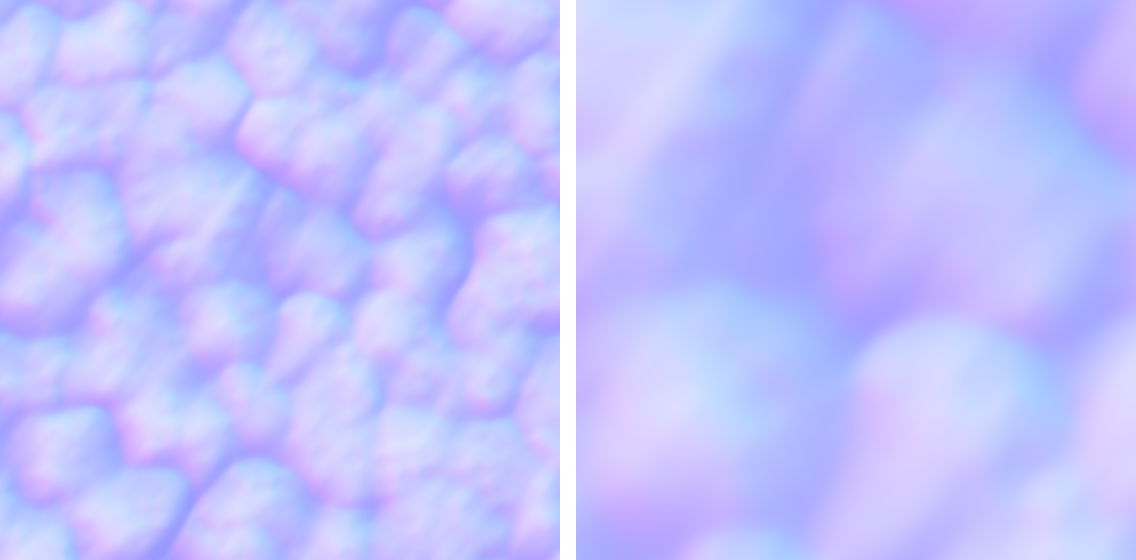
Left: the whole. Right: its middle third, enlarged.
Write a WebGL 2 fragment shader that draws this texture map.

```glsl
#version 300 es
precision highp float;

uniform vec2 u_resolution;
out vec4 fragColor;

vec3 hash3(vec2 cell) {
    vec3 q = fract(cell.xyx * vec3(0.1031, 0.1030, 0.0973));
    q += dot(q, q.yxz + 33.33);
    return fract((q.xxy + q.yzz) * q.zyx);
}

float valueNoise(vec2 p) {
    vec2 cell = floor(p);
    vec2 f = p - cell;
    f = f * f * f * (f * (f * 6.0 - 15.0) + 10.0);
    float low = mix(hash3(cell).x, hash3(cell + vec2(1, 0)).x, f.x);
    float high = mix(hash3(cell + vec2(0, 1)).x, hash3(cell + vec2(1, 1)).x, f.x);
    return mix(low, high, f.y);
}

// Soft minimum of squared distances to scattered bump centres
float bumpDistance(vec2 p) {
    vec2 cell = floor(p);
    float sum = 0.0;
    for (int y = -1; y <= 1; y++) {
        for (int x = -1; x <= 1; x++) {
            vec2 neighbour = cell + vec2(x, y);
            vec3 rnd = hash3(neighbour + 40.0);
            vec2 d = neighbour + 0.5 + 0.8 * (rnd.xy - 0.5) - p;
            sum += exp(-10.0 * (dot(d, d) + 0.1 * rnd.z));
        }
    }
    return -log(sum) / 10.0;
}

// Puffy bumps, slightly stretched along a steep diagonal, with finer ripples
float height(vec2 uv) {
    vec2 p = vec2(dot(uv, vec2(0.8, -0.6)) * 8.4, dot(uv, vec2(0.6, 0.8)) * 7.2) + 20.0;
    vec2 warp = vec2(valueNoise(p * 1.4 + 7.0), valueNoise(p * 1.4 + 61.0)) - 0.5;
    float ripples = 0.0;
    float amplitude = 0.3;
    float frequency = 1.2;
    for (int i = 0; i < 3; i++) {
        ripples += amplitude * valueNoise(p * frequency + 13.0 * float(i));
        amplitude *= 0.52;
        frequency *= 2.0;
    }
    return ripples - bumpDistance(p + 0.4 * warp);
}

void main() {
    vec2 uv = gl_FragCoord.xy / u_resolution;

    // Central differences, scaled to the bump size
    vec2 e = vec2(0.004, 0.0);
    vec2 slope = vec2(height(uv + e.xy) - height(uv - e.xy),
                      height(uv + e.yx) - height(uv - e.yx)) / (0.008 * 7.8);

    // Crests are pale; left flanks turn pink and upper flanks cyan
    float relief = 0.32 * (height(uv) - 0.05);
    vec2 tint = relief + 0.07 * vec2(slope.x, -slope.y);
    vec2 redGreen = 0.765 + 0.17 * tanh(tint / 0.17);
    fragColor = vec4(redGreen, 1.0, 1.0);
}
```
